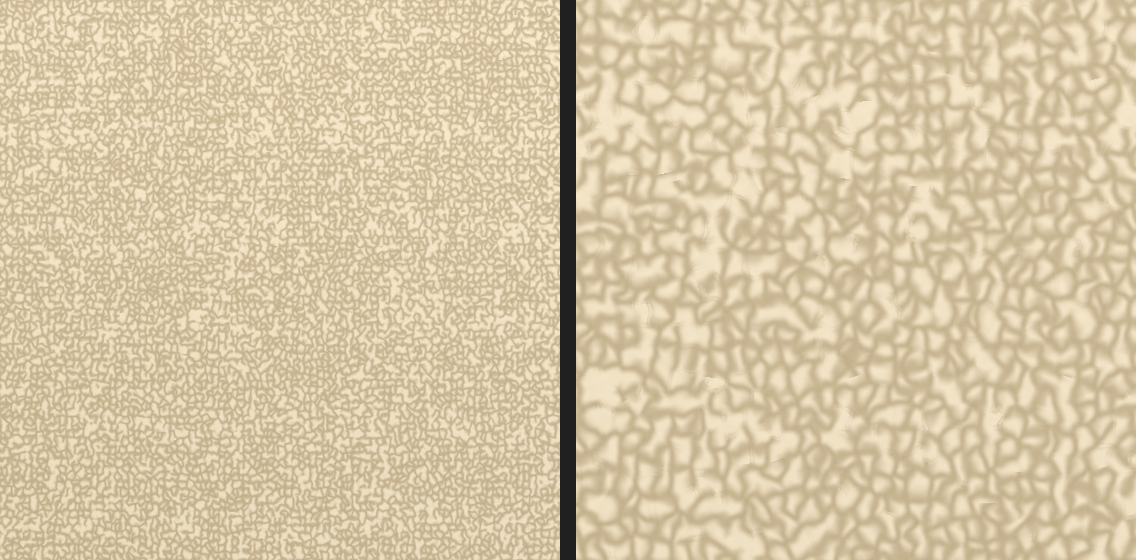
Left, the full canvas; right, a detail of the centre.
A three.js fragment shader for this texture:

```glsl
// Cream fabric covered with a fine tan coral-like network of broken veins.
varying vec2 vUv;

const float TAU = 6.2831853;
const vec3 CREAM = vec3(0.950, 0.892, 0.780);
const vec3 TAN = vec3(0.754, 0.680, 0.540);
const vec2 CELLS = vec2(92.0, 78.0);
const float ROW_PERIOD = 0.1745;
const float SOFTNESS = 0.10;

float hash1(vec2 p) {
  return fract(sin(dot(p, vec2(127.1, 311.7))) * 43758.545);
}

vec2 hash2(vec2 p) {
  return vec2(hash1(p), hash1(p + vec2(37.3, 17.9)));
}

// Gradient noise, about -0.7 to 0.7
float cornerGradient(vec2 cell, vec2 offset) {
  float angle = TAU * hash1(cell);
  return dot(vec2(cos(angle), sin(angle)), offset);
}

float gradientNoise(vec2 p) {
  vec2 i = floor(p);
  vec2 f = fract(p);
  vec2 u = f * f * f * (f * (f * 6.0 - 15.0) + 10.0);
  vec2 e = vec2(1.0, 0.0);
  float low = mix(cornerGradient(i, f), cornerGradient(i + e, f - e), u.x);
  float high = mix(cornerGradient(i + e.yx, f - e.yx),
                   cornerGradient(i + e.xx, f - e.xx), u.x);
  return mix(low, high, u.y);
}

vec2 seedPoint(vec2 cell, float jitter) {
  return cell + 0.5 + jitter * (hash2(cell) - 0.5);
}

// Distance to the cell borders, leaving out a random share of them
float brokenBorder(vec2 p, float jitter, float dropShare) {
  vec2 base = floor(p);
  vec2 homeCell = base;
  vec2 homeSeed = vec2(0.0);
  float nearest = 8.0;
  for (int y = -1; y <= 1; y++) {
    for (int x = -1; x <= 1; x++) {
      vec2 cell = base + vec2(float(x), float(y));
      vec2 toSeed = seedPoint(cell, jitter) - p;
      float d = dot(toSeed, toSeed);
      if (d < nearest) {
        nearest = d;
        homeCell = cell;
        homeSeed = toSeed;
      }
    }
  }
  float border = 1.0;
  for (int y = -2; y <= 2; y++) {
    for (int x = -2; x <= 2; x++) {
      vec2 cell = homeCell + vec2(float(x), float(y));
      vec2 toSeed = seedPoint(cell, jitter) - p;
      vec2 across = toSeed - homeSeed;
      bool kept = hash1(cell + homeCell + 5.7) > dropShare;
      if (kept && dot(across, across) > 0.0001) {
        border = min(border, dot(0.5 * (homeSeed + toSeed), normalize(across)));
      }
    }
  }
  return border;
}

// Vein coverage averaged over four taps, so broken ends stay soft
float softVein(vec2 p, float dropShare, float thickness) {
  float sum = 0.0;
  for (int i = 0; i < 4; i++) {
    float angle = TAU * (float(i) + 0.4) / 4.0;
    vec2 tap = p + 1.4 * SOFTNESS * vec2(cos(angle), sin(angle));
    float border = brokenBorder(tap, 0.8, dropShare);
    sum += 1.0 - smoothstep(0.0, thickness, border);
  }
  return 0.25 * sum;
}

// Staggered rows of open spots in the woven repeat, 0 to 1
float openSpots(vec2 p) {
  float row = (p.y - 0.941) / ROW_PERIOD;
  float band = pow(0.5 + 0.5 * cos(TAU * row), 3.0);
  float along = 0.5 + 0.5 * cos(TAU * (p.x / 0.172 + row * 0.33 - 0.35));
  return band * (0.4 + 0.6 * along);
}

void main() {
  vec2 p = vUv;

  // Wavy vein network, a little more broken in the open spots
  vec2 wave = vec2(gradientNoise(p * 95.0), gradientNoise(p * 95.0 + 41.5));
  float open = openSpots(p);
  float dropShare = 0.22 + 0.12 * open;
  float thickness = 0.385 - 0.03 * open;
  float vein = softVein(p * CELLS + 0.4 * wave, dropShare, thickness);

  // Thread tone and soft weave grain
  float grain = 0.015 * gradientNoise(p * vec2(150.0, 210.0));
  vec3 color = mix(CREAM, TAN, vein) + grain;

  // Sheen fading from the top towards the lower left
  float sheen = mix(0.978, 1.022, smoothstep(0.0, 1.0, p.y));
  sheen += 0.01 * (p.x - 0.5);
  color *= sheen;
  color.b -= 0.012 * (1.0 - p.x) * (1.0 - p.y);

  gl_FragColor = vec4(clamp(color, 0.0, 1.0), 1.0);
}
```
